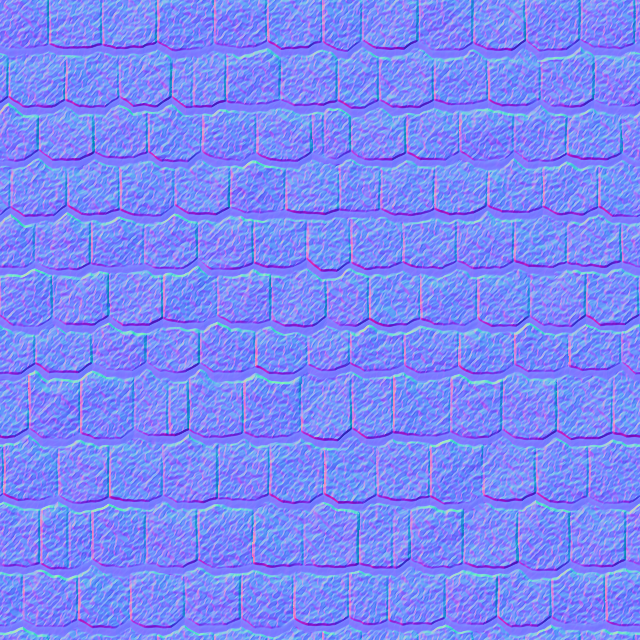
Write a Shadertoy shader that draws this texture map.

```glsl
// Tangent-space normal map of rough, chipped roof shingles in staggered rows.

const int ROWS = 11;
const float COLUMNS = 12.0;
const float RELIEF = 0.0048;      // thickness of a shingle
const float LIP = 0.0015;         // soft fall-off below a shingle
const float LEDGE = 0.012;        // smooth strip between two rows
const float SAMPLE_STEP = 0.0008;

// Lower edge of each row, measured down from the top.
const float ROW_EDGE[ROWS] = float[ROWS](
    0.078, 0.167, 0.251, 0.336, 0.421, 0.508, 0.582, 0.685, 0.786, 0.889, 0.979);
// Sideways shift of each row, in shingle widths.
const float ROW_SHIFT[ROWS] = float[ROWS](
    0.94, 0.22, 0.73, 0.27, 0.70, 0.03, 0.70, 0.53, 0.06, 0.72, 0.44);

struct Shingle { float left; float right; vec2 id; };

float hash(vec2 p) {
    vec3 q = fract(vec3(p.xyx) * vec3(0.1031, 0.1030, 0.0973));
    q += dot(q, q.yzx + 33.33);
    return fract((q.x + q.y) * q.z);
}

float cornerRamp(vec2 cell, vec2 offset, vec2 period) {
    float angle = 6.2832 * hash(mod(cell, period) + 7.0);
    return dot(vec2(cos(angle), sin(angle)), offset);
}

// Gradient noise that repeats after a whole number of cells.
float gradientNoise(vec2 p, vec2 period) {
    vec2 i = floor(p), f = p - i;
    vec2 w = f * f * f * (f * (f * 6.0 - 15.0) + 10.0);
    vec2 e = vec2(1.0, 0.0);
    float low = mix(cornerRamp(i, f, period), cornerRamp(i + e, f - e, period), w.x);
    float high = mix(cornerRamp(i + e.yx, f - e.yx, period),
                     cornerRamp(i + 1.0, f - 1.0, period), w.x);
    return mix(low, high, w.y);
}

float tiledNoise(vec2 p, float cells) { return gradientNoise(p * cells, vec2(cells)); }

int wrapRow(int row) { return (row + ROWS) % ROWS; }

float rowEdge(int row) {
    return ROW_EDGE[wrapRow(row)] + (row < 0 ? -1.0 : (row >= ROWS ? 1.0 : 0.0));
}

// Position of a joint; most rows have one narrow shingle near the middle.
float jointX(int row, float k) {
    int r = wrapRow(row);
    float x = (k + ROW_SHIFT[r]) / COLUMNS;
    float squeeze = (r == 8 || r == 9) ? 0.0 : 0.021;
    float jitter = hash(vec2(mod(k, COLUMNS), float(r) + 40.0)) - 0.5;
    return x + squeeze * (fract(x - 0.55) - 0.6) + 0.006 * jitter;
}

Shingle findShingle(int row, float x) {
    int r = wrapRow(row);
    float k = floor(x * COLUMNS - ROW_SHIFT[r]);
    if (x < jointX(row, k)) k -= 1.0;
    else if (x >= jointX(row, k + 1.0)) k += 1.0;
    return Shingle(jointX(row, k), jointX(row, k + 1.0), vec2(mod(k, COLUMNS), float(r)));
}

// Lower outline: clipped corners shared at the joints, slight tilt, chips.
float lowerEdge(int row, Shingle s, float x) {
    float side = min(x - s.left, s.right - x), across = (x - s.left) / (s.right - s.left) - 0.5;
    vec2 joint = vec2(mod(s.id.x + step(0.0, across), COLUMNS), s.id.y);
    float clip = mix(0.006, 0.015, hash(joint + 11.0)) * (1.0 - clamp(side / 0.022, 0.0, 1.0));
    float shift = 0.007 * (hash(s.id + 31.0) - 0.5) + 0.008 * (hash(s.id + 23.0) - 0.5) * across;
    float chips = 0.003 * gradientNoise(vec2(x * 60.0, s.id.y), vec2(60.0, 11.0));
    return rowEdge(row) + shift * smoothstep(0.0, 0.022, side) + chips - clip;
}

// Diagonal noise pushed sideways by itself: steep rises, gentle falls.
float skewedNoise(vec2 p, vec2 freq, float push) {
    vec2 q = vec2(p.x + p.y, p.x - p.y) * freq;
    return gradientNoise(q + push * freq * gradientNoise(q, freq), freq);
}

float stoneGrain(vec2 p) {
    float coarse = skewedNoise(p, vec2(40.0, 58.0), 0.009);
    return 0.0022 * coarse + 0.0018 * skewedNoise(p + 0.137, vec2(88.0, 124.0), 0.004);
}

float roofHeight(vec2 p) {
    float x = p.x + 0.0016 * tiledNoise(p, 24.0), down = 1.0 - p.y;
    // Row that covers this point
    int row = 0;
    for (int i = 0; i < ROWS; i++) if (down > rowEdge(i) + 0.012) row = i + 1;
    Shingle s = findShingle(row, x);
    float bottom = lowerEdge(row, s, x);
    if (down > bottom) {
        row++;
        s = findShingle(row, x);
        bottom = lowerEdge(row, s, x);
    }
    float below = down - lowerEdge(row - 1, findShingle(row - 1, x), x);
    // Slab outline with uneven, broken edges
    float broad = tiledNoise(p, 17.0), rough = tiledNoise(p, 80.0);
    float inner = below - LEDGE + 0.006 * tiledNoise(p, 36.0) + 0.003 * rough + 0.003;
    float top = mix(smoothstep(0.0, 0.03, inner), smoothstep(0.0, 0.0055, inner), 0.55 + 0.5 * broad);
    float foot = smoothstep(0.0, 0.0046, bottom - down);
    float side = min(x - s.left, s.right - x) + 0.001 * rough;
    float joint = mix(0.4 + 0.5 * broad, 1.0, smoothstep(-0.0005, 0.0037, side));
    // Occasional split through a shingle
    float split = abs(x - mix(s.left, s.right, mix(0.3, 0.7, hash(s.id + 53.0))));
    float crack = 0.4 * step(0.95, hash(s.id + 67.0)) * (1.0 - smoothstep(0.0, 0.004, split));
    float slab = top * foot * joint * (1.0 - crack);
    // Each shingle lies at its own slight angle
    vec2 lean = vec2(hash(s.id + 71.0), hash(s.id + 83.0)) - 0.5;
    float tilt = dot(lean, vec2(x - 0.5 * (s.left + s.right), bottom - down - 0.035)) * 0.12;
    float fade = 1.0 - smoothstep(0.0, 0.02, below);
    float skirt = LIP * (1.0 - foot + fade * fade);
    float stone = smoothstep(0.0, 0.004, inner) * foot;
    return (RELIEF + tilt + 0.003 * broad) * slab + skirt + stoneGrain(p) * mix(0.1, 1.0, stone);
}

void mainImage(out vec4 fragColor, in vec2 fragCoord) {
    vec2 p = fragCoord / iResolution.xy, e = vec2(SAMPLE_STEP, 0.0);
    vec2 slope = vec2(roofHeight(p + e) - roofHeight(p - e),
                      roofHeight(p + e.yx) - roofHeight(p - e.yx)) / (2.0 * SAMPLE_STEP);
    // Red runs along the rising slope, green against it
    vec3 normal = normalize(vec3(slope.x - 0.02, 0.08 - slope.y, 1.0));
    fragColor = vec4(normal * 0.5 + 0.5, 1.0);
}
```
